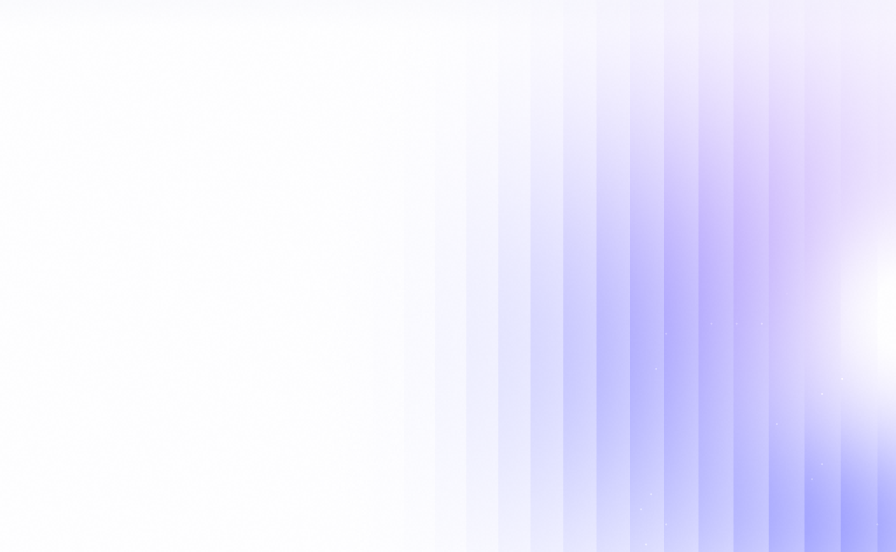
This background is drawn by a WebGL 2 fragment shader. Its source:

```glsl
#version 300 es
precision highp float;
// Soft violet and blue glows behind vertical ribbed glass, fading to white at left.

#define ASPECT 1.62
#define RIB_START 0.4167
#define RIB_WIDTH 0.03385
#define RIB_GROWTH 0.000244
#define RIB_FLATTEN 0.8
#define RIB_SHADE 0.28
#define GRAIN 0.006
#define SPECK_GRID 110.0

uniform vec2 u_resolution;
out vec4 outColor;

const vec3 PAPER = vec3(0.994, 0.994, 0.998);
// Light removed from the paper by each glow
const vec3 PERIWINKLE = vec3(0.215, 0.205, 0.0);
const vec3 LILAC = vec3(0.115, 0.175, 0.006);
const vec3 BLUE = vec3(0.295, 0.285, 0.0);

float hash(vec2 p) {
  vec3 q = fract(vec3(p.xyx) * 0.1031);
  q += dot(q, q.yzx + 33.33);
  return fract((q.x + q.y) * q.z);
}

// Elliptical falloff, 1 at the centre
float glow(vec2 p, vec2 centre, vec2 radius) {
  vec2 d = (p - centre) / radius;
  return exp(-dot(d, d));
}

// Left edge of rib n; ribs widen slowly to the right
float ribEdge(float n) {
  return RIB_START + n * (RIB_WIDTH + RIB_GROWTH * n);
}

float ribIndex(float x) {
  float reach = max(x - RIB_START, 0.0);
  float root = sqrt(RIB_WIDTH * RIB_WIDTH + 4.0 * RIB_GROWTH * reach);
  return (root - RIB_WIDTH) / (2.0 * RIB_GROWTH);
}

vec3 tintDensity(vec2 p) {
  return PERIWINKLE * glow(p, vec2(1.17, 0.325), vec2(0.25, 0.37))
       + LILAC * glow(p, vec2(1.42, 0.59), vec2(0.31, 0.35))
       + BLUE * glow(p, vec2(1.56, 0.04), vec2(0.26, 0.21));
}

vec3 ribbedGlass(vec2 uv) {
  float index = ribIndex(uv.x);
  float cell = floor(index);
  float across = index - cell;
  float inside = step(RIB_START, uv.x);

  // Each rib flattens the field and is deepest at its left edge
  float centre = 0.5 * (ribEdge(cell) + ribEdge(cell + 1.0));
  float x = mix(uv.x, centre, RIB_FLATTEN * inside);
  float shade = 1.0 + RIB_SHADE * (0.5 - across) * inside;
  vec3 density = tintDensity(vec2(x * ASPECT, uv.y)) * shade;

  // White light at the right side
  float bloom = glow(vec2(mix(uv.x, x, 0.4) * ASPECT, uv.y),
                     vec2(1.635, 0.43), vec2(0.135, 0.18));
  return PAPER - density * (1.0 - min(1.12 * bloom, 1.0));
}

void main() {
  vec2 uv = gl_FragCoord.xy / u_resolution;

  // Average across the pixel to smooth rib edges
  vec3 color = vec3(0.0);
  for (int i = 0; i < 4; i++) {
    float shift = (float(i) - 1.5) * 0.25 / u_resolution.x;
    color += 0.25 * ribbedGlass(uv + vec2(shift, 0.0));
  }

  // Faint cool tint along the top
  color -= vec3(0.012, 0.011, 0.004) * smoothstep(0.94, 1.0, uv.y);

  // Sparse bright specks in the lower right
  vec2 grid = vec2(uv.x * ASPECT, uv.y) * SPECK_GRID;
  vec2 id = floor(grid);
  float speck = 1.0 - smoothstep(0.08, 0.3, length(fract(grid) - 0.5));
  float area = smoothstep(0.64, 0.72, uv.x) * smoothstep(0.5, 0.4, uv.y);
  color += 0.08 * speck * area * step(0.992, hash(id));

  // Fine grain
  color += GRAIN * (hash(floor(uv * vec2(512.0, 316.0)) + 7.0) - 0.5);
  outColor = vec4(clamp(color, 0.0, 1.0), 1.0);
}
```
